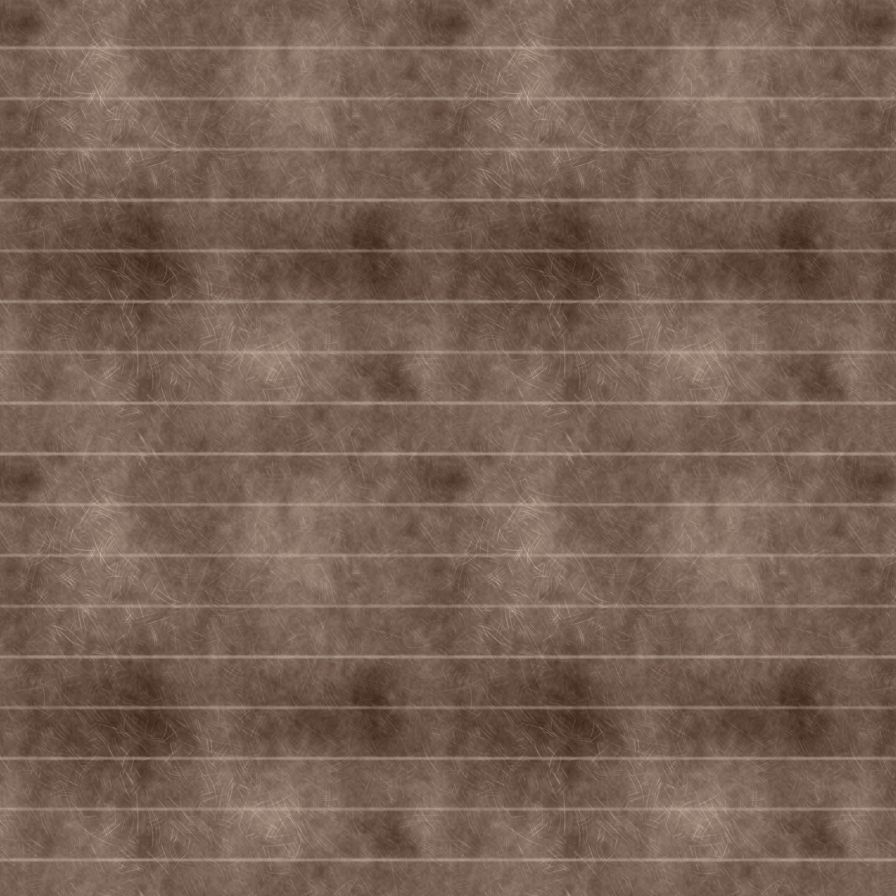
This texture is drawn by a Shadertoy shader. Its source:

```glsl
vec3 hash(vec2 cell) {
    vec3 p = fract(cell.xyx * vec3(.1031, .1030, .0973));
    p += dot(p, p.yxz + 33.33);
    return fract((p.xxy + p.yzz) * p.zyx);
}

// Value noise that wraps after one tile
float noise(vec2 tile, vec2 period, float seed) {
    vec2 p = tile * period, i = floor(p), f = fract(p);
    f = f * f * (3. - 2. * f);
    vec2 a = mod(i, period) + seed, b = mod(i + 1., period) + seed;
    return mix(mix(hash(a).x, hash(vec2(b.x, a.y)).x, f.x),
               mix(hash(vec2(a.x, b.y)).x, hash(b).x, f.x), f.y);
}

float fbm(vec2 tile, vec2 period, float seed) {
    float sum = 0., weight = .5;
    for (int i = 0; i < 5; i++) {
        sum += weight * (noise(tile, period, seed) - .5);
        period *= 2.;
        weight *= .6;
        seed += 17.;
    }
    return sum;
}

// Broad soft stains: centre, radius, brightness
float stains(vec2 tile) {
    const vec4 spots[11] = vec4[11](
        vec4(.055, .03, .06, -.12), vec4(.38, .10, .10, -.08),
        vec4(.43, .94, .10, -.06), vec4(.38, .55, .08, -.08),
        vec4(.85, .58, .10, -.10), vec4(.90, .845, .05, -.11),
        vec4(.19, .83, .07, .08), vec4(.66, .77, .12, .065),
        vec4(.70, .22, .20, .05), vec4(.25, .27, .16, .045),
        vec4(.07, .30, .06, -.06));
    vec2 warp = .16 * vec2(fbm(tile, vec2(7), 5.), fbm(tile, vec2(7), 61.));
    float sum = 0.;
    for (int i = 0; i < 11; i++) {
        vec2 d = fract(tile + warp - spots[i].xy + .5) - .5;
        sum += spots[i].w * exp(-dot(d, d) / (spots[i].z * spots[i].z));
    }
    return sum;
}

// Bundles of nearly straight hairline scratches, one per grid cell
float scratches(vec2 tile, float count, float pixel) {
    vec2 p = tile * count, home = floor(p);
    float sum = 0., width = count * (.0006 + pixel);
    for (int k = 0; k < 9; k++) {
        vec2 cell = home + vec2(k % 3, k / 3) - 1.;
        vec2 id = mod(cell, count) + count * 3.;
        vec3 place = hash(id), shape = hash(id + 71.);
        float angle = place.z > .5 ? .4 + .9 * shape.x : 6.28 * shape.x;
        vec2 d = p - cell - place.xy;
        float along = dot(d, vec2(cos(angle), sin(angle)));
        float across = dot(d, vec2(-sin(angle), cos(angle)));
        across += (shape.y - .5) * .5 * along * along + .06 * (shape.z - .5) * along;
        float gap = .1 + .25 * shape.z;
        float lane = floor(across / gap);
        vec3 vary = hash(id + lane * 7. + 190.);
        float line = abs(fract(across / gap) - .25 - .5 * vary.x) * gap;
        float reach = .25 + .6 * shape.y;
        float mask = (1. - smoothstep(reach * .4, reach, abs(along + (vary.y - .5) * .3)))
                   * (1. - smoothstep(gap, gap * 2., abs(across)));
        sum += (1. - smoothstep(0., width, line)) * mask * (.2 + vary.z * vary.z);
    }
    return sum;
}

// Pale cluster of short parallel gouges
float gouges(vec2 tile, vec2 centre, float size) {
    float sum = 0.;
    for (int i = 0; i < 7; i++) {
        vec3 h = hash(vec2(i, 43) + centre * 90.);
        vec2 d = fract(tile - centre - (h.xy - .5) * size + .5) - .5;
        float along = dot(d, vec2(.55, .835)), across = dot(d, vec2(-.835, .55));
        sum += h.z * exp(-pow(along / (size * .25), 2.) - pow(across / .003, 2.));
    }
    return sum;
}

void mainImage(out vec4 fragColor, in vec2 fragCoord) {
    vec2 uv = fragCoord / iResolution.xy;
    vec2 tile = fract(vec2(uv.x, 1. - uv.y) / vec2(.4766, .5098));
    float pixel = 1. / (.49 * iResolution.y);

    // Mottled ground with vertical smears, a darker band and grain
    float tone = stains(tile);
    tone += .20 * fbm(tile, vec2(6, 5), 11.);
    tone += .14 * fbm(tile, vec2(12, 4), 101.);
    tone += .12 * fbm(tile, vec2(36), 151.);
    tone += .05 * (noise(tile, vec2(180), 271.) - .5);
    tone -= .05 * exp(-pow((tile.y - .57) / .14, 2.));

    // Wear, spread over the ground and stronger in patches
    float patches = .6 + .6 * smoothstep(.3, .75, noise(tile, vec2(6), 31.));
    float wear = 0.;
    for (int i = 0; i < 4; i++)
        wear += scratches(tile, float(6 + 5 * i + i * i), pixel);
    tone += .075 * patches * min(wear, 2.) - .012;
    tone += .22 * gouges(tile, vec2(.36, .975), .055);
    tone += .15 * gouges(tile, vec2(.79, .215), .04);

    // Nine pale rules per tile, uneven in strength and thickness
    float row = tile.y * 9. - .4425;
    float dist = abs(fract(row) - .5) * .05664;
    float strength = .5 + .4 * hash(vec2(mod(floor(row), 9.), 7)).x;
    strength *= .65 + .4 * noise(tile, vec2(24, 9), 83.)
              + .35 * noise(tile, vec2(110, 90), 311.);
    float rule = 1. - smoothstep(.0003, .0026 + .001 * noise(tile, vec2(60, 9), 7.), dist);
    tone += .02 * exp(-dist / .004);

    vec3 color = vec3(.463, .375, .323) + tone * vec3(1., 1.01, .98);
    color = mix(color, vec3(.68, .61, .55) + .4 * tone, rule * strength * .85);
    fragColor = vec4(clamp(color, 0., 1.), 1.);
}
```
